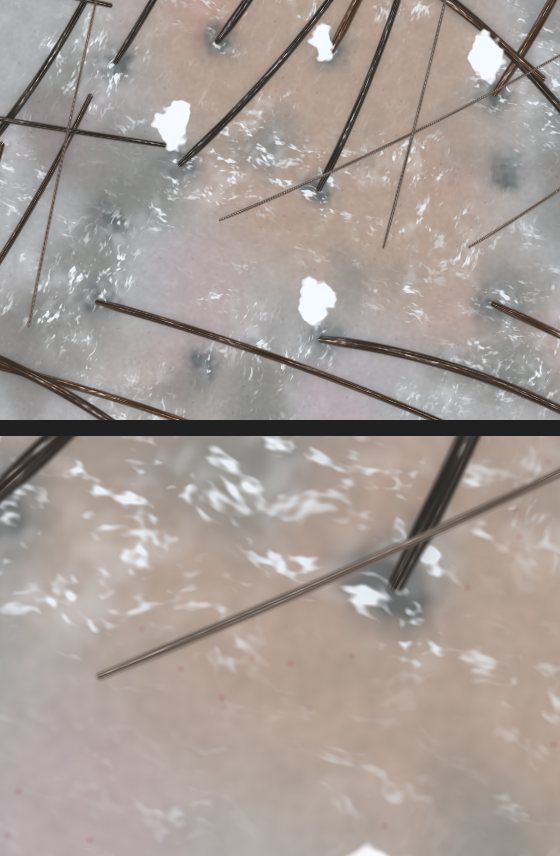
Top: the whole. Bottom: its middle third, enlarged.
This texture is drawn by a Shadertoy shader. Its source:

```glsl
// Magnified skin with coarse dark hairs: mottled pink and grey ground, wet glints,
// smudged follicles on a jittered grid, long glossy bent hairs and a few white flakes.
// Lengths are in canvas heights; all irregularity comes from hashes and gradient noise.

#define CELL 0.333          // spacing of the follicles
#define HAIR_RADIUS 0.0115  // half width of a coarse hair
#define HAIR_LENGTH 1.05    // mean length of a coarse hair
#define SOFTNESS 0.0028     // blur of the hair edges
#define GLINT 0.95          // strength of the wet glints
#define SEED 17.0           // layout of the follicles
#define COOL_SKIN vec3(0.685, 0.69, 0.70)
#define WARM_SKIN vec3(0.70, 0.625, 0.575)
#define SHADED_SKIN vec3(0.535, 0.54, 0.53)
#define DARK_HAIR vec3(0.20, 0.185, 0.17)
#define BROWN_HAIR vec3(0.31, 0.23, 0.18)
#define WET_WHITE vec3(0.92, 0.94, 0.96)

vec2 hash2(vec2 p) {
    vec3 q = fract(p.xyx * vec3(0.1031, 0.1030, 0.0973));
    q += dot(q, q.yzx + 33.33);
    return fract((q.xx + q.yz) * q.zy);
}

float slopeAt(vec2 corner, vec2 offset) {
    float angle = 6.2832 * hash2(corner).x;
    return dot(vec2(cos(angle), sin(angle)), offset);
}

// Gradient noise, roughly -1 to 1
float noise(vec2 p) {
    vec2 i = floor(p), f = fract(p);
    vec2 u = f * f * f * (f * (f * 6.0 - 15.0) + 10.0);
    vec2 e = vec2(1.0, 0.0);
    float low = mix(slopeAt(i, f), slopeAt(i + e, f - e), u.x);
    float high = mix(slopeAt(i + e.yx, f - e.yx), slopeAt(i + 1.0, f - 1.0), u.x);
    return 1.5 * mix(low, high, u.y);
}

// Coordinates along and across a direction
vec2 alongAcross(vec2 p, float angle) {
    float c = cos(angle), s = sin(angle);
    return vec2(c * p.x + s * p.y, c * p.y - s * p.x);
}

vec2 follicle(vec2 cell) {
    return (cell + 0.12 + 0.76 * hash2(cell + SEED)) * CELL;
}

vec3 skin(vec2 p) {
    float warmth = 0.6 + 0.75 * noise(p * 1.7 + 3.0) - 1.25 * length(p - vec2(0.72, 0.58));
    vec3 col = mix(COOL_SKIN, WARM_SKIN, smoothstep(-0.4, 0.45, warmth));
    float shade = noise(p * 2.6 + 11.0) + 0.5 * noise(p * 7.0);
    col = mix(col, SHADED_SKIN, smoothstep(-0.05, 0.9, shade));
    col += vec3(0.025, -0.02, -0.012) * smoothstep(0.0, 0.8, noise(p * 3.1 + 40.0));
    col *= 1.0 + 0.03 * noise(p * 24.0) + 0.025 * noise(p * 75.0);
    // Tiny faint red pores
    vec2 pore = floor(p * 30.0), r = hash2(pore + 90.0);
    float spot = smoothstep(0.13, 0.02, length(fract(p * 30.0) - 0.2 - 0.6 * r));
    return col - vec3(0.02, 0.06, 0.05) * spot * step(0.85, hash2(pore + 7.0).y);
}

float streaks(vec2 p, float angle) {
    vec2 q = alongAcross(p, angle);
    float n = 0.8 * noise(q * vec2(17.0, 44.0)) + 0.6 * noise(q * vec2(45.0, 95.0) + 7.0)
        + 0.5 * noise(q * vec2(95.0, 160.0) + 3.0);
    return smoothstep(0.12, 1.0, n);
}

// Clustered wet reflections over a pale film; boost raises them around follicles
float glints(vec2 p, float boost) {
    vec2 w = p + 0.012 * vec2(noise(p * 14.0), noise(p * 14.0 + 31.0));
    float lean = smoothstep(-0.25, 0.25, noise(p * 2.8 + 60.0));
    float patches = noise(p * 4.2 + 21.0) + 0.7 * noise(p * 12.0 + 5.0) + boost;
    float mask = smoothstep(-0.2, 0.6, patches);
    float film = 0.3 * mask * smoothstep(-0.4, 0.9, noise(w * 22.0) + 0.6 * noise(w * 55.0));
    return film + (0.12 + 1.1 * mask) * mix(streaks(w, 1.1), streaks(w, -0.35), lean);
}

void drawHair(inout vec3 col, vec2 p, vec2 root, float angle, float len, float bend, float radius, vec3 tint) {
    vec2 q = alongAcross(p - root, angle);
    float t = clamp(q.x / len, 0.0, 1.0);
    float slope = 2.0 * bend * t;
    float across = (q.y - bend * len * t * t) / sqrt(1.0 + slope * slope);
    float w = radius * (1.0 - 0.3 * t) * (0.7 + 0.3 * smoothstep(0.0, 0.06, q.x));
    float d = length(vec2(max(max(-q.x, q.x - len), 0.0), across)) - w;
    if (d > 0.03) return;
    col *= 1.0 - 11.0 * min(radius, 0.012) * exp(-max(d, 0.0) * 120.0);
    // Long pale fibres near the axis, broken into sparkles
    float v = across / w;
    float fibre = noise(vec2(q.x * 9.0, v * 2.2) + 50.0 * root);
    float sparkle = smoothstep(-0.3, 0.6, noise(vec2(q.x * 70.0, v * 1.5) + 30.0 * root));
    float gloss = exp(-4.0 * (v - 0.1) * (v - 0.1)) * smoothstep(-0.25, 0.5, fibre);
    vec3 shine = vec3(0.50, 0.52, 0.53) * min(radius * 100.0, 1.0);
    vec3 hair = tint * (1.0 + 0.25 * fibre) + shine * gloss * (0.25 + 0.75 * sparkle);
    col = mix(col, hair, 1.0 - smoothstep(-SOFTNESS, SOFTNESS, d));
}

void mainImage(out vec4 fragColor, in vec2 fragCoord) {
    vec2 p = fragCoord / iResolution.y;
    vec3 col = skin(p);

    // Blue-grey follicle smudges and white flakes
    float smudge = 0.0, flake = 0.0;
    float ragged = 0.02 * noise(p * 19.0) + 0.01 * noise(p * 55.0);
    for (int y = -1; y < 4; y++) for (int x = -1; x < 5; x++) {
        vec2 cell = vec2(x, y), r = hash2(cell + 71.0);
        vec2 away = p - follicle(cell);
        smudge = max(smudge, exp(-dot(away, away) * 620.0 - 40.0 * ragged));
        vec2 side = (away - 0.14 * (r - 0.3)) * vec2(1.25, 0.85);
        float size = mix(0.016, 0.05, r.y);
        flake = max(flake, step(r.x, 0.38) * smoothstep(0.005, -0.006, length(side) + ragged - size));
    }
    smudge = min(smudge, 1.0);
    col = mix(col, vec3(0.35, 0.38, 0.385), 0.8 * smudge);
    col = mix(col, WET_WHITE, min(GLINT * glints(p, 0.6 * smudge), 1.0));

    // Coarse hairs: upper follicles mostly send them up, lower ones to the right
    for (int y = -2; y < 5; y++) for (int x = -3; x < 5; x++) {
        vec2 cell = vec2(x, y), root = follicle(cell);
        for (int k = 0; k < 2; k++) {
            vec2 a = hash2(cell + 130.0 + 37.0 * float(k)), b = hash2(cell + 210.0 + 37.0 * float(k));
            if (a.x > (k == 0 ? 0.62 : 0.36)) continue;
            bool rising = (hash2(cell + 310.0).x < 0.25 + 0.3 * cell.y) == (k == 0);
            float angle = rising ? mix(0.7, 1.1, a.y) : mix(-0.65, -0.05, a.y);
            float bend = rising ? mix(0.05, 0.42, b.y) : mix(0.05, -0.4, b.y);
            vec3 tint = mix(DARK_HAIR, BROWN_HAIR, b.x * b.x);
            drawHair(col, p, root, angle, HAIR_LENGTH * (0.8 + 0.4 * b.x), bend, HAIR_RADIUS * (0.65 + 0.45 * b.y), tint);
        }
    }

    // Long fine hairs
    for (int i = 0; i < 4; i++) {
        vec2 a = hash2(vec2(i, 400)), b = hash2(vec2(i, 430));
        vec2 root = vec2((float(i) + a.x) * CELL, 0.6 * a.y - 0.1);
        float angle = i % 2 == 0 ? 1.25 + 0.2 * b.x : 0.2 + 0.4 * b.x;
        drawHair(col, p, root, angle, 1.1, 0.5 * (b.y - 0.5), 0.0036, vec3(0.40, 0.35, 0.32));
    }

    col = mix(col, WET_WHITE + 0.04, flake);
    fragColor = vec4(clamp(col, 0.0, 1.0), 1.0);
}
```
